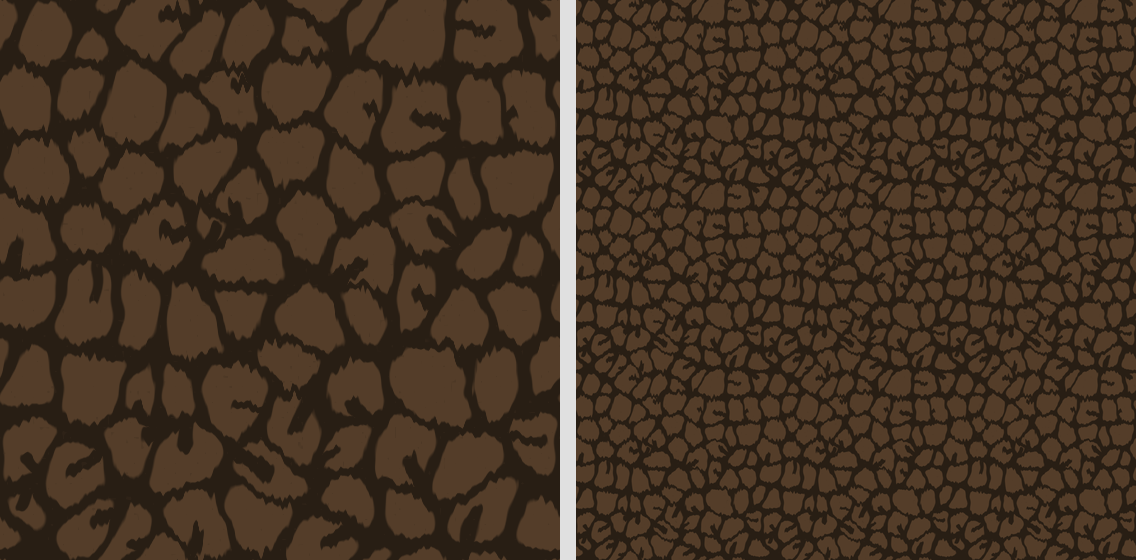
Left: one tile. Right: repeated 3 by 3.
Reproduce this pattern procedurally as a Shadertoy shader.

```glsl
// Tiling leopard coat: ragged brown spots, some notched, on dark fur.

const float TAU = 6.2831853;
const vec2 GRID = vec2(10.0, 8.0);             // spots across and up
const vec3 DARK_FUR = vec3(0.155, 0.116, 0.078);
const vec3 SPOT_BROWN = vec3(0.33, 0.24, 0.16);

vec2 hash2(vec2 p) {
    vec3 q = fract(p.xyx * vec3(0.1031, 0.1030, 0.0973));
    q += dot(q, q.yzx + 33.33);
    return fract((q.xx + q.yz) * q.zy);
}

// Value noise in 0..1 that repeats after "period" lattice steps.
float wrapNoise(vec2 uv, vec2 period, float seed) {
    vec2 p = uv * period;
    vec2 i = floor(p), f = fract(p);
    f = f * f * (3.0 - 2.0 * f);
    float a = hash2(mod(i, period) + seed).x;
    float b = hash2(mod(i + vec2(1, 0), period) + seed).x;
    float c = hash2(mod(i + vec2(0, 1), period) + seed).x;
    float d = hash2(mod(i + vec2(1, 1), period) + seed).x;
    return mix(mix(a, b, f.x), mix(c, d, f.x), f.y);
}

// Layered sines with whole frequencies: slow, tiling wobble.
vec2 wobble(vec2 uv) {
    vec2 a = sin(TAU * (vec2(5, 4) * uv.yx + vec2(2, -3) * uv + vec2(0.1, 0.6)));
    vec2 b = sin(TAU * (vec2(13, 11) * uv.yx + vec2(-6, 7) * uv + vec2(0.4, 0.2)));
    return 0.006 * a + 0.0028 * b;
}

// Vertical hair displacement, from nearly smooth to strongly ragged.
vec2 furOffset(vec2 uv) {
    float coarse = wrapNoise(uv, vec2(120, 20), 11.0) - 0.5;
    float fine = wrapNoise(uv, vec2(230, 44), 47.0) - 0.5;
    float strength = mix(0.35, 1.0, wrapNoise(uv, vec2(6), 83.0));
    return strength * vec2(0.003 * fine, 0.026 * coarse + 0.012 * fine);
}

vec2 seedPoint(vec2 cell) {
    return (cell + 0.5 + 0.76 * (hash2(mod(cell, GRID) + 3.0) - 0.5)) / GRID;
}

// Larger weights claim more room, giving big and small spots.
float seedWeight(vec2 cell) {
    return 0.003 * hash2(mod(cell, GRID) + 29.0).x;
}

float capsule(vec2 p, vec2 a, vec2 b, float radius) {
    vec2 ab = b - a;
    float t = clamp(dot(p - a, ab) / dot(ab, ab), 0.0, 1.0);
    return length(p - a - ab * t) - radius;
}

vec2 owningCell(vec2 p) {
    vec2 home = floor(p * GRID), owner = home;
    float best = 10.0;
    for (int y = -2; y <= 2; y++)
    for (int x = -2; x <= 2; x++) {
        vec2 cell = home + vec2(x, y);
        vec2 r = seedPoint(cell) - p;
        float power = dot(r, r) - seedWeight(cell);
        if (power < best) { best = power; owner = cell; }
    }
    return owner;
}

// Rounded distance to the borders of a weighted cell.
float borderDistance(vec2 p, vec2 owner, float rounding) {
    vec2 a = seedPoint(owner) - p;
    float ownPower = dot(a, a) - seedWeight(owner);
    float sum = 0.0;
    for (int y = -2; y <= 2; y++)
    for (int x = -2; x <= 2; x++) {
        if (x == 0 && y == 0) continue;
        vec2 cell = owner + vec2(x, y);
        vec2 b = seedPoint(cell) - p;
        float power = dot(b, b) - seedWeight(cell);
        float d = 0.5 * (power - ownPower) / max(length(b - a), 0.001);
        sum += exp(-d / rounding);
    }
    return -rounding * log(sum);
}

// Positive inside a spot, negative in the gaps.
float spotField(vec2 p) {
    vec2 owner = owningCell(p);
    vec2 id = mod(owner, GRID);
    vec2 shape = hash2(id + 61.0), notch = hash2(id + 97.0);
    float d = borderDistance(p, owner, 0.011) - mix(0.004, 0.010, shape.x);
    if (notch.x > 0.55) {
        float angle = TAU * notch.y;
        vec2 dir = vec2(cos(angle), sin(angle));
        float bite = capsule(p - seedPoint(owner), dir * 0.010, dir * 0.09,
                             mix(0.008, 0.015, shape.y));
        d = min(d, bite);
    }
    return d;
}

void mainImage(out vec4 fragColor, in vec2 fragCoord) {
    vec2 uv = fragCoord / iResolution.xy;
    float d = spotField(uv + wobble(uv) + furOffset(uv));

    // Slightly soft hair edge, never thinner than the pixel grid allows.
    float softness = max(0.0022, 0.75 / iResolution.y);
    float spot = smoothstep(-softness, softness, d);

    // Sparse faint flecks of the opposite tone.
    float fleck = smoothstep(0.92, 0.98, wrapNoise(uv, vec2(150, 110), 131.0));
    spot = mix(spot, 1.0 - spot, 0.15 * fleck);

    fragColor = vec4(mix(DARK_FUR, SPOT_BROWN, spot), 1.0);
}
```
